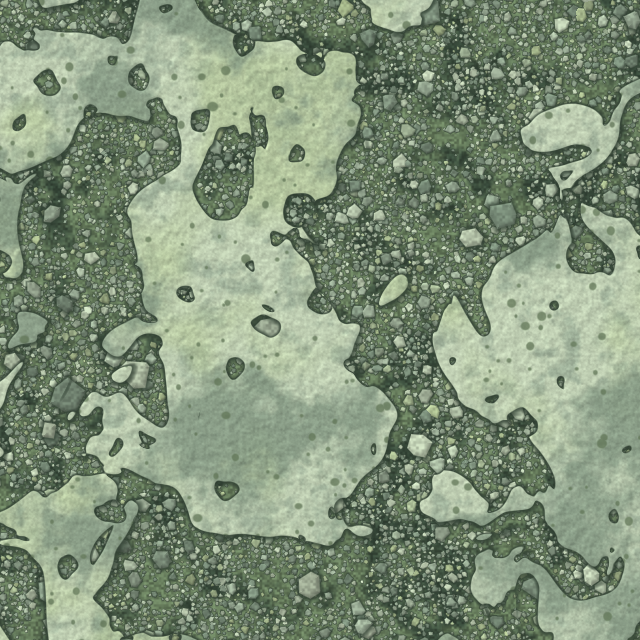
Give the GLSL for this texture, as a WebGL 2 fragment shader.

```glsl
#version 300 es
precision highp float;
precision highp int;
// Weathered green plaster, broken open over beds of angular gravel and moss.
// Warped noise cuts the openings; layers of random convex polygons form the
// stones, with bevels, contact shadows and a dark rim under the plaster edge.

uniform vec2 u_resolution;
out vec4 fragColor;

const float TAU = 6.28319;
const vec2 LIGHT = vec2(-0.6, 0.8);
const vec2 OPENING_SCALE = vec2(6.2, 5.2);
const float OPENING_BIAS = -0.495;    // higher opens more gravel
const float HOLE_CELLS = 11.0;
const float PIT_CELLS = 42.0;
const float RIM_WIDTH = 0.009;
const vec3 PALE = vec3(0.75, 0.81, 0.70);
const vec3 SAGE = vec3(0.62, 0.69, 0.60);
const vec3 LICHEN = vec3(0.67, 0.74, 0.56);
const vec3 SLATE = vec3(0.49, 0.57, 0.49);
const vec3 MOSS = vec3(0.38, 0.46, 0.34);
const vec3 SHADOW = vec3(0.22, 0.29, 0.23);

vec3 hash3(vec2 cell, float seed) {
  uvec3 v = uvec3(ivec3(cell, seed)) * 1664525u + 1013904223u;
  v.x += v.y * v.z; v.y += v.z * v.x; v.z += v.x * v.y;
  v ^= v >> 16u;
  v.x += v.y * v.z; v.y += v.z * v.x; v.z += v.x * v.y;
  return vec3(v >> 8u) * exp2(-24.0);
}

float noise(vec2 p) {
  vec2 c = floor(p), f = p - c;
  f = f * f * f * (f * (f * 6.0 - 15.0) + 10.0);
  return mix(mix(hash3(c, 0.0).x, hash3(c + vec2(1, 0), 0.0).x, f.x),
             mix(hash3(c + vec2(0, 1), 0.0).x, hash3(c + 1.0, 0.0).x, f.x), f.y);
}

float fbm(vec2 p) {
  float sum = 0.0, amp = 0.533;
  for (int i = 0; i < 4; i++) {
    sum += amp * noise(p);
    p = mat2(1.6, 1.2, -1.2, 1.6) * p + 7.3;
    amp *= 0.5;
  }
  return sum;
}

// Signed distance to the nearest of many scattered round holes
float holes(vec2 p, float cells, float share, float seed) {
  vec2 g = p * cells, c = floor(g);
  float d = 1.0;
  for (int y = -1; y <= 1; y++)
  for (int x = -1; x <= 1; x++) {
    vec2 cell = c + vec2(x, y);
    vec3 h = hash3(cell, seed), k = hash3(cell, seed + 1.0);
    if (h.z > share) continue;
    vec2 v = (g - cell - h.xy) * vec2(mix(0.8, 1.25, k.y), 1.0);
    d = min(d, length(v) - mix(0.08, 0.3, k.x * k.x));
  }
  return d / cells;
}

// Positive inside the gravel openings
float opening(vec2 p) {
  vec2 q = p * OPENING_SCALE + vec2(3.7, 11.2);
  q += 0.7 * vec2(noise(q * 1.7), noise(q * 1.7 + 31.0));
  vec2 wobble = 0.014 * vec2(noise(p * 42.0), noise(p * 42.0 + 9.0));
  return max(fbm(q) + OPENING_BIAS, -2.0 * holes(p + wobble, HOLE_CELLS, 0.5, 3.0));
}

struct Stone { float dist; float facet; vec3 id; };

Stone stones(vec2 p, float cells, float share, float seed) {
  vec2 g = p * cells, c = floor(g);
  Stone best = Stone(1.0, 0.0, vec3(0));
  for (int y = -1; y <= 1; y++)
  for (int x = -1; x <= 1; x++) {
    vec2 cell = c + vec2(x, y);
    vec3 h = hash3(cell, seed), k = hash3(cell, seed + 1.0);
    float crowd = smoothstep(0.15, 0.5, noise(cell / cells * 13.0 + 5.0));
    if (h.z > share * mix(0.35, 1.0, crowd)) continue;
    vec2 v = g - cell - 0.15 - 0.7 * h.xy;
    float size = mix(0.3, 0.62, k.x * k.x), d = -9.0, facet = 0.0;
    for (int i = 0; i < 6; i++) {
      float n = float(i);
      float a = TAU * (k.z + (n + 0.7 * fract(k.y * (7.3 * n + 3.0))) / 6.0);
      vec2 side = vec2(cos(a), sin(a));
      float e = dot(v, side) - size * mix(0.6, 1.0, fract(k.z * (11.0 * n + 5.0)));
      if (e > d) { d = e; facet = dot(side, LIGHT); }
    }
    if (d < best.dist) best = Stone(d, facet, hash3(cell, seed + 2.0));
  }
  best.dist /= cells;
  return best;
}

vec3 layStones(vec3 ground, vec2 p, float cells, float share, float seed, float aa) {
  Stone s = stones(p, cells, share, seed);
  vec3 tint = mix(SLATE, SAGE, smoothstep(0.0, 0.5, s.id.x));
  tint = mix(tint, s.id.y < 0.35 ? LICHEN : PALE, smoothstep(0.4, 0.95, s.id.x));
  tint *= mix(0.82, 1.06, s.id.z) * mix(0.86, 1.12, noise(p * 230.0));
  float bevel = smoothstep(-0.22 / cells, 0.0, s.dist);
  tint *= 1.0 + bevel * (0.2 * s.facet - 0.1);
  ground = mix(SHADOW * 0.85, ground, mix(0.3, 1.0, smoothstep(0.0, 0.2 / cells, s.dist)));
  return mix(ground, tint, 1.0 - smoothstep(-aa, aa, s.dist));
}

vec3 gravel(vec2 p, float aa) {
  vec3 col = mix(SHADOW, MOSS * 1.08, smoothstep(0.25, 0.6, fbm(p * 24.0)));
  col *= mix(0.75, 1.2, noise(p * 260.0));
  col = layStones(col, p, 135.0, 0.75, 20.0, aa);
  col = layStones(col, p, 82.0, 0.55, 30.0, aa);
  col = layStones(col, p, 46.0, 0.26, 40.0, aa);
  return layStones(col, p, 22.0, 0.06, 50.0, aa);
}

vec3 plaster(vec2 p, float aa) {
  float stain = fbm(p * 6.0 + 40.0), mottle = fbm(p * 38.0);
  vec3 col = mix(SAGE, PALE, smoothstep(0.22, 0.52, mottle));
  col = mix(col, LICHEN * 1.04, 0.6 * smoothstep(0.48, 0.72, fbm(p * 5.0 + 80.0)));
  col = mix(col, SLATE, 0.8 * smoothstep(0.47, 0.72, stain + 0.4 * (mottle - 0.5)));
  vec2 q = p * 95.0;
  col *= 1.0 + 0.24 * (fbm(q) - fbm(q + LIGHT * 0.5)) + 0.1 * (noise(p * 300.0) - 0.5);
  float pit = holes(p, PIT_CELLS, 0.22, 60.0);
  return mix(col, MOSS, 0.75 * (1.0 - smoothstep(-aa, aa + 0.001, pit)));
}

void main() {
  vec2 p = gl_FragCoord.xy / u_resolution.y;
  float aa = 0.8 / u_resolution.y;

  // Approximate distance to the plaster edge, and its facing to the light
  float h = opening(p), stepSize = 0.002;
  vec2 slope = vec2(opening(p + vec2(stepSize, 0)), opening(p + vec2(0, stepSize))) - h;
  slope /= stepSize;
  float steep = max(length(slope), 0.8), edge = h / steep;
  float facing = dot(slope / steep, LIGHT);

  vec3 bed = gravel(p, aa);
  float rim = 1.0 - smoothstep(0.0, RIM_WIDTH * (1.0 - 0.45 * facing), edge);
  bed = mix(bed, SHADOW * 0.85, 0.8 * rim);
  vec3 crust = plaster(p, aa);
  crust *= 1.0 + 0.07 * facing * smoothstep(-0.006, 0.0, edge);
  fragColor = vec4(mix(crust, bed, smoothstep(-aa, aa, edge)), 1.0);
}
```
